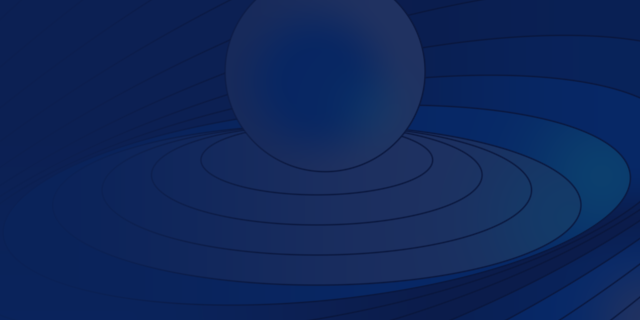
This background is drawn by a Shadertoy shader. Its source:

```glsl
// Dark blue sphere above tilting, widening elliptical rings with soft teal light.

#define RINGS 13
#define FLAT_RINGS 3.0
#define STROKE 0.0046
#define MAX_TILT 0.72
#define SPHERE_CENTER vec2(1.016, 0.776)
#define SPHERE_RADIUS 0.3125
#define NAVY vec3(0.048, 0.125, 0.325)
#define DEEP vec3(0.042, 0.110, 0.295)
#define BLUE vec3(0.025, 0.160, 0.410)
#define SLATE vec3(0.125, 0.195, 0.380)
#define TEAL vec3(0.050, 0.270, 0.440)
#define INK vec3(0.035, 0.085, 0.235)

// Soft round spot: 1 at its center, fading with distance
float glow(vec2 p, vec2 center, float radius) {
    vec2 d = (p - center) / radius;
    return exp(-dot(d, d));
}

// Approximate signed distance to ring i; outer rings lean and grow taller
float ringDistance(vec2 p, float i) {
    float outer = max(i - FLAT_RINGS, 0.0);
    float tilt = MAX_TILT * tanh(0.4 * outer);
    vec2 center = vec2(0.99, 0.5 - 0.047 * min(i, FLAT_RINGS));
    vec2 extent = vec2(0.362 + 0.1545 * i, 0.109 + 0.047 * i + 0.0155 * outer * outer);
    vec2 q = (p - center) / extent;
    vec2 slope = (q - tilt * q.yx) / (1.0 - tilt * tilt);
    float level = sqrt(max(dot(q, slope), 1e-6));
    return (level - 1.0) * level / max(length(slope / extent), 1e-4);
}

// Fill of the band inside ring i
vec3 ringColor(vec2 p, float i) {
    float right = smoothstep(0.75, 1.9, p.x);

    // Inner disc: slate, dissolving to the left
    if (i <= FLAT_RINGS) {
        vec3 leftTone = mix(NAVY, BLUE, 0.3);
        vec3 disc = mix(leftTone, SLATE, smoothstep(0.0, 1.45, p.x) * (0.96 - 0.06 * i));
        return mix(disc, TEAL, 0.55 * glow(p, vec2(1.78, 0.32), 0.28));
    }

    // Bright band around the disc
    if (i < 4.5) {
        vec3 band = mix(NAVY, BLUE, 0.35 + 0.55 * smoothstep(0.2, 1.6, p.x));
        return mix(band, TEAL, 0.8 * glow(p, vec2(1.88, 0.45), 0.23));
    }

    // Outer bands: light fades upward, then returns in the lower corners
    float upper = smoothstep(0.28, 0.48, p.y) * right * exp(-0.55 * (i - 5.0));
    float fan = smoothstep(7.0, 9.0, i) * smoothstep(0.42, 0.15, p.y) * right;
    float lowerLeft = 0.4 * smoothstep(0.65, 0.0, p.y) * smoothstep(1.1, 0.4, p.x);
    vec3 base = mix(NAVY, DEEP, smoothstep(0.8, 1.4, p.x));
    vec3 color = mix(base, BLUE, clamp(0.9 * upper + fan + lowerLeft, 0.0, 1.0));
    return mix(color, SLATE, fan * glow(p, vec2(2.02, 0.0), 0.16));
}

// Slate rim around a blurred blue core
vec3 sphereColor(vec2 p) {
    vec3 rim = mix(mix(NAVY, SLATE, 0.55), SLATE, smoothstep(0.72, 1.2, p.x));
    float core = 1.0 - smoothstep(0.09, 0.29, length(p - vec2(0.99, 0.745)));
    vec3 color = mix(rim, mix(NAVY, BLUE, 0.72), core);
    return mix(color, TEAL, 0.28 * glow(p, vec2(1.16, 0.66), 0.12));
}

void mainImage(out vec4 fragColor, in vec2 fragCoord) {
    vec2 p = fragCoord / iResolution.y;
    float pixel = 1.0 / iResolution.y;
    float halfStroke = 0.5 * STROKE;
    float inkAmount = mix(0.15, 0.88, smoothstep(0.15, 1.0, p.x));

    // Rings, painted from the outermost inward
    vec3 color = ringColor(p, float(RINGS));
    for (int n = RINGS - 1; n >= 0; n--) {
        float i = float(n);
        float d = ringDistance(p, i);
        color = mix(color, ringColor(p, i), smoothstep(pixel, -pixel, d));
        float line = smoothstep(halfStroke + pixel, halfStroke - pixel, abs(d));
        color = mix(color, INK, line * inkAmount);
    }

    // Sphere and its outline
    float d = length(p - SPHERE_CENTER) - SPHERE_RADIUS;
    color = mix(color, sphereColor(p), smoothstep(pixel, -pixel, d));
    float outline = smoothstep(halfStroke + pixel, halfStroke - pixel, abs(d));
    color = mix(color, INK, outline * mix(0.5, 0.9, smoothstep(0.7, 1.0, p.x)));

    fragColor = vec4(color, 1.0);
}
```
